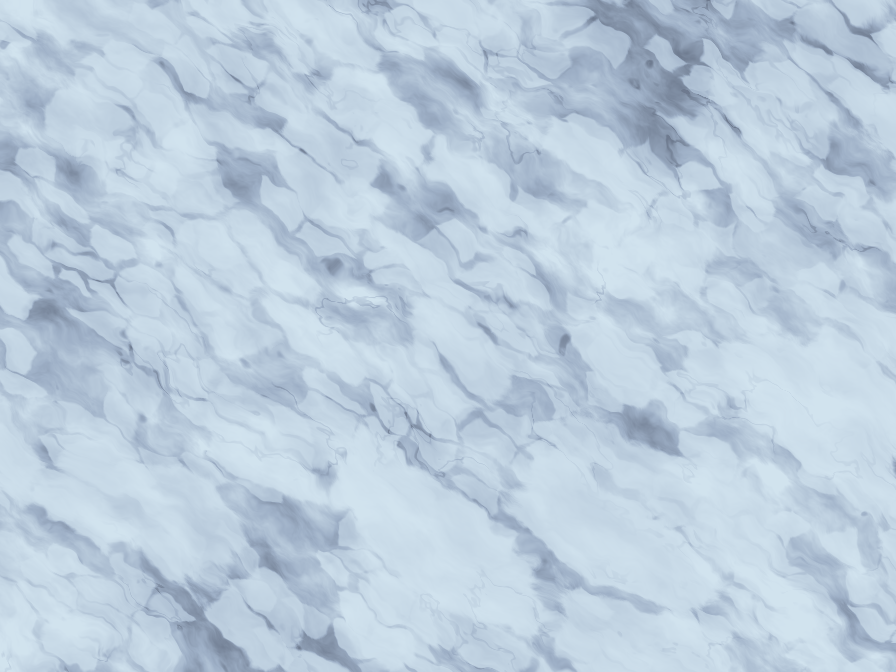
Write a WebGL 1 fragment shader that draws this texture.

```glsl
precision highp float;
// Brecciated blue-white marble: pale slanted shards in a streaky grey matrix.
uniform vec2 u_resolution;

const vec3 DARK = vec3(0.43, 0.48, 0.56);
const vec3 SLATE = vec3(0.62, 0.69, 0.78);
const vec3 PALE = vec3(0.82, 0.89, 0.935);
const float SLATE_TONE = 0.46;     // tone at which the ramp reaches SLATE
const vec2 GRAIN = vec2(0.79, -0.613); // unit direction of the streaks
const float SHARD_STRETCH = 0.43;  // shard width over length
const float MATRIX_TONE = 0.59;
const float MATRIX_CONTRAST = 1.15;
const float SHARD_TONE = 0.93;
const float VEIN_DEPTH = 0.24;
const float SPECK_DEPTH = 0.36;

float hash(vec2 p) {
  return fract(sin(dot(p, vec2(127.1, 311.7))) * 43758.5453);
}

vec2 hash2(vec2 p) {
  return vec2(hash(p), hash(p + 57.3));
}

float noise(vec2 p) {
  vec2 i = floor(p);
  vec2 f = fract(p);
  f = f * f * (3.0 - 2.0 * f);
  float low = mix(hash(i), hash(i + vec2(1.0, 0.0)), f.x);
  float high = mix(hash(i + vec2(0.0, 1.0)), hash(i + 1.0), f.x);
  return mix(low, high, f.y);
}

float fbm(vec2 p) {
  float sum = 0.0;
  float amp = 0.5;
  for (int i = 0; i < 5; i++) {
    sum += amp * noise(p);
    p = mat2(0.98, 0.2, -0.2, 0.98) * p * 2.03 + 17.7;
    amp *= 0.54;
  }
  return sum / 1.04;
}

// Cell pattern: x = gap between the two nearest centres, y = cell id
vec2 cells(vec2 p) {
  vec2 base = floor(p);
  float nearest = 8.0;
  float second = 8.0;
  float id = 0.0;
  for (int y = -1; y <= 1; y++) {
    for (int x = -1; x <= 1; x++) {
      vec2 cell = base + vec2(float(x), float(y));
      float d = length(cell + 0.1 + 0.8 * hash2(cell) - p);
      if (d < nearest) {
        second = nearest;
        nearest = d;
        id = hash(cell + 9.4);
      } else {
        second = min(second, d);
      }
    }
  }
  return vec2(second - nearest, id);
}

// Opacity of one size of shards; share is the fraction of cells filled
float shards(vec2 q, float freq, float share, float rough) {
  vec2 c = cells(q * vec2(SHARD_STRETCH, 1.0) * freq + freq * 3.7);
  float body = smoothstep(0.03, 0.17, c.x + 0.35 * (rough - 0.5));
  float opacity = mix(0.65, 1.0, fract(c.y * 37.0));
  return body * opacity * step(c.y, share);
}

vec3 ramp(float t) {
  vec3 shade = mix(DARK, SLATE, clamp(t / SLATE_TONE, 0.0, 1.0));
  return mix(shade, PALE, clamp((t - SLATE_TONE) / (1.0 - SLATE_TONE), 0.0, 1.0));
}

void main() {
  vec2 p = gl_FragCoord.xy / u_resolution.y;
  vec2 q = vec2(dot(p, GRAIN), dot(p, vec2(-GRAIN.y, GRAIN.x))) + 3.0;

  // Bend the grain and roughen outlines
  vec2 bend = vec2(fbm(q * 6.0), fbm(q * 6.0 + 31.0)) - 0.5;
  vec2 ragged = vec2(noise(q * 34.0), noise(q * 34.0 + 11.0)) - 0.5;
  vec2 w = q + 0.075 * bend + 0.014 * ragged;
  float rough = fbm(w * vec2(22.0, 44.0));

  // Cloudy, streaked matrix
  float cloud = fbm(p * 3.2 + 5.0);
  float streak = fbm(w * vec2(11.0, 27.0) + 8.0);
  float tone = MATRIX_TONE + MATRIX_CONTRAST * (streak - 0.5)
             + 0.55 * (cloud - 0.5) + 0.45 * (rough - 0.5);

  // Shards from small to large
  float small = shards(w, 29.0, 0.48, rough);
  float medium = shards(w, 15.0, 0.42, rough);
  float large = shards(w, 7.5, 0.24, rough);
  float cover = 1.0 - (1.0 - 0.8 * small) * (1.0 - 0.9 * medium) * (1.0 - large);
  float shardTone = SHARD_TONE + 0.22 * (streak - 0.5) + 0.12 * (cloud - 0.5);
  tone = mix(tone, shardTone, cover);

  // Thin broken veins and small dark specks
  float ridge = abs(fbm(w * vec2(7.0, 15.0) + 40.0) - 0.5);
  float broken = smoothstep(0.45, 0.7, noise(q * vec2(9.0, 14.0) + 2.0));
  tone -= VEIN_DEPTH * broken * (1.0 - smoothstep(0.004, 0.022, ridge)) * (1.0 - 0.6 * cover);
  float speck = smoothstep(0.8, 0.95, noise(w * vec2(42.0, 62.0) + 70.0));
  tone -= SPECK_DEPTH * speck * (1.0 - cover) * smoothstep(0.4, 0.6, rough);

  gl_FragColor = vec4(ramp(tone), 1.0);
}
```
